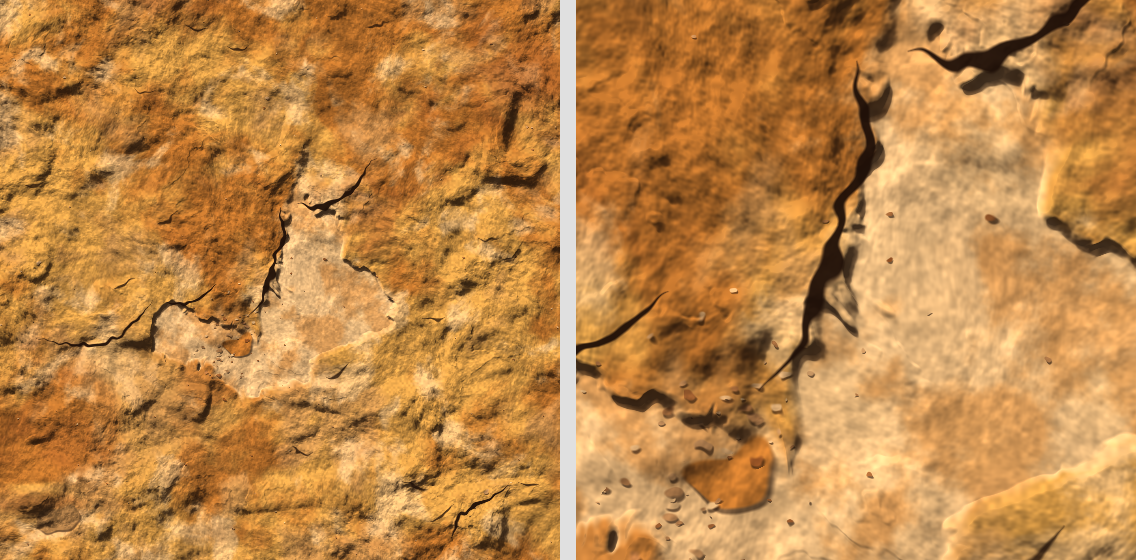
Left: the whole. Right: its middle third, enlarged.
Reproduce this texture procedurally as a WebGL 1 fragment shader.

```glsl
precision highp float;
// Weathered ochre sandstone: a gritty, chipped height field lit from the upper
// left, tinted by layered noise, with a pale sunken scar, cracks and rubble.
uniform vec2 u_resolution;
const vec3 OCHRE = vec3(0.80, 0.57, 0.26), RUST = vec3(0.68, 0.41, 0.16);
const vec3 DUST = vec3(0.73, 0.52, 0.30), PALE = vec3(0.89, 0.71, 0.49);
const vec3 UMBER = vec3(0.55, 0.30, 0.13), SHADOW = vec3(0.12, 0.06, 0.03);
const vec2 TO_LIGHT = vec2(-0.5, 0.866);

float hash(vec2 p) {
  vec3 q = fract(p.xyx * 0.1031);
  q += dot(q, q.yzx + 33.33);
  return fract((q.x + q.y) * q.z);
}
float noise(vec2 p) {
  vec2 i = floor(p), f = fract(p), e = vec2(1, 0);
  f = f * f * (3.0 - 2.0 * f);
  return mix(mix(hash(i), hash(i + e), f.x), mix(hash(i + e.yx), hash(i + 1.0), f.x), f.y);
}
float fbm(vec2 p) {
  float sum = 0.0, amp = 0.5;
  for (int i = 0; i < 6; i++) {
    sum += amp * noise(p);
    p = mat2(1.6, 1.2, -1.2, 1.6) * p + 17.3;
    amp *= 0.53;
  }
  return sum;
}
vec2 warp(vec2 p, float freq, float amount) {
  return p + amount * (vec2(noise(p * freq + 5.0), noise(p * freq + 41.0)) - 0.5);
}
float spot(vec2 p, float x, float y, float radius) {
  vec2 d = (p - vec2(x, y)) / radius;
  return exp(-dot(d, d));
}
float capsule(vec2 p, vec2 a, vec2 b, float ra, float rb) {
  vec2 ab = b - a;
  float t = clamp(dot(p - a, ab) / dot(ab, ab), 0.0, 1.0);
  return length(p - a - ab * t) - mix(ra, rb, t);
}
// Coverage of the pale scar where a slab has flaked away
float scarMask(vec2 p) {
  p = warp(warp(warp(p, 13.0, 0.04), 45.0, 0.025), 130.0, 0.01);
  float d = capsule(p, vec2(0.53, 0.645), vec2(0.60, 0.46), 0.02, 0.09);
  d = min(d, capsule(p, vec2(0.58, 0.44), vec2(0.43, 0.335), 0.08, 0.045));
  d = min(d, capsule(p, vec2(0.30, 0.42), vec2(0.42, 0.37), 0.035, 0.05));
  return smoothstep(0.006, -0.006, d);
}
// Gritty lumps plus small broken chips, slightly sunken inside the scar
float rockHeight(vec2 p, float scar) {
  vec2 w = warp(p, 11.0, 0.03);
  float steps = fbm(w * 8.0 + 9.0) * 7.0;
  float ledge = floor(steps) + smoothstep(0.0, 0.16, fract(steps));
  float broken = smoothstep(0.5, 0.8, noise(w * 17.0 + 60.0));
  float lumps = fbm(w * 14.0) * mix(0.4, 0.75, noise(p * 5.0 + 23.0));
  return (lumps + 0.03 * ledge * broken) * (1.0 - 0.45 * scar) - 0.01 * scar;
}
// Curve from a to c, bent toward b, uneven and thinning at both ends
float crack(vec2 p, vec2 a, vec2 b, vec2 c, float width) {
  float d = 1.0, r0 = 0.0;
  vec2 start = a;
  for (int i = 1; i <= 6; i++) {
    float t = float(i) / 6.0;
    vec2 end = mix(mix(a, b, t), mix(b, c, t), t);
    float r1 = width * 4.0 * t * (1.0 - t) * (0.5 + noise(end * 40.0));
    d = min(d, capsule(p, start, end, r0, r1));
    start = end;
    r0 = r1;
  }
  return smoothstep(0.0012, -0.0012, d);
}
float allCracks(vec2 p) {
  p = warp(warp(p, 26.0, 0.014), 85.0, 0.008);
  float k = crack(p, vec2(0.5, 0.63), vec2(0.515, 0.53), vec2(0.447, 0.43), 0.004);
  k = max(k, crack(p, vec2(0.29, 0.46), vec2(0.35, 0.455), vec2(0.39, 0.487), 0.0035));
  k = max(k, crack(p, vec2(0.535, 0.632), vec2(0.605, 0.61), vec2(0.672, 0.718), 0.0045));
  k = max(k, crack(p, vec2(0.8, 0.04), vec2(0.825, 0.1), vec2(0.91, 0.135), 0.0035));
  k = max(k, crack(p, vec2(0.07, 0.4), vec2(0.2, 0.35), vec2(0.27, 0.46), 0.0025));
  for (int i = 0; i < 14; i++) {
    float n = float(i);
    vec2 mid = vec2(hash(vec2(n, 3)), hash(vec2(n, 8)));
    vec2 reach = vec2(0.02, 0.03 * hash(vec2(n, 13)) - 0.01);
    k = max(k, 0.8 * crack(p, mid - reach, mid - vec2(0, 0.012), mid + reach, 0.002));
  }
  return k;
}
// Loose stone with a cast shadow; q is relative to its center
vec3 addStone(vec3 color, vec2 q, float size, float soft, vec3 tint, float amount) {
  vec2 squash = vec2(1.0, 1.5);
  float body = length(q * squash) - size;
  float shade = length((q + TO_LIGHT * soft * 2.0) * squash) - size;
  color = mix(color, SHADOW, 0.6 * amount * smoothstep(soft, -soft, shade));
  return mix(color, tint, amount * smoothstep(soft, -soft, body));
}
vec3 addRubble(vec3 color, vec2 p, float scale, float density) {
  vec2 q = warp(p, 1.5 * scale, 0.5 / scale) * scale;
  for (int i = 0; i < 9; i++) {
    vec2 id = floor(q) + vec2(mod(float(i), 3.0), floor(float(i) / 3.0)) - 1.0;
    vec2 d = q - id - vec2(hash(id + 19.0), hash(id + 37.0));
    vec3 tint = mix(UMBER, PALE, hash(id + 53.0));
    color = addStone(color, d, mix(0.15, 0.45, hash(id + 71.0)), 0.12, tint, step(hash(id + 7.0), density));
  }
  return color;
}
void main() {
  vec2 p = gl_FragCoord.xy / u_resolution, q = warp(p, 38.0, 0.022);
  vec2 w = warp(warp(p, 6.0, 0.06), 30.0, 0.02);
  // Mineral stains
  float iron = spot(w, 0.95, 0.85, 0.24) + spot(w, 0.03, 0.25, 0.16) + spot(w, 0.3, 1.02, 0.14)
    + 0.8 * spot(w, 0.68, 0.61, 0.09) + 0.6 * spot(w, 0.38, 0.59, 0.13);
  float bleach = spot(w, 0.85, 0.32, 0.22) + 0.7 * spot(w, 0.1, 0.65, 0.2) + 0.7 * spot(w, 0.5, 0.83, 0.14);
  float stain = 0.08 * bleach - 0.1 * iron, scar = scarMask(p);
  vec3 color = mix(RUST, OCHRE, smoothstep(0.38, 0.62, fbm(w * 8.0 + 3.0) + stain));
  color = mix(color, DUST, 0.7 * smoothstep(0.52, 0.7, fbm(w * 9.0 + 70.0)));
  color = mix(color, PALE, 0.7 * smoothstep(0.55, 0.76, fbm(w * 17.0 + 31.0) + stain * 0.7));
  color = mix(color, UMBER, 0.6 * smoothstep(0.36, 0.65, fbm(w * 18.0) * 0.55 + iron * 0.25));
  color = mix(color, DUST * 0.9, 0.7 * spot(w, 0.29, 0.3, 0.11));
  color = mix(color, PALE, 0.6 * spot(w, 0.19, 0.35, 0.05));
  color = mix(color, mix(DUST * 1.15, PALE * 1.04, smoothstep(0.35, 0.6, fbm(p * 22.0))), 0.92 * scar);
  // Loose flakes and rubble
  color = addStone(color, q - vec2(0.105, 0.07), 0.038, 0.002, DUST * 0.84, 1.0);
  color = addStone(color, q - vec2(0.425, 0.388), 0.024, 0.002, RUST * 1.08, 1.0);
  float rubble = 0.25 * spot(p, 0.43, 0.43, 0.04) + 0.35 * spot(p, 0.38, 0.35, 0.035);
  color = addRubble(addRubble(color, p, 100.0, rubble), p, 210.0, 0.002 + 0.3 * rubble);
  // Raking light from fine and broad slopes, then grit
  vec2 near = p + TO_LIGHT * 0.002, far = p + TO_LIGHT * 0.007;
  float h = rockHeight(p, scar);
  float fine = (rockHeight(near, scarMask(near)) - h) / 0.002;
  float broad = (rockHeight(far, scarMask(far)) - h) / 0.007;
  color *= clamp(0.99 - 0.024 * fine - 0.02 * broad, 0.4, 1.22) * mix(0.9, 1.1, noise(p * 260.0));
  color = mix(color, SHADOW, 0.5 * smoothstep(4.5, 10.0, broad));
  gl_FragColor = vec4(mix(color, SHADOW, 0.95 * allCracks(p)), 1.0);
}
```
